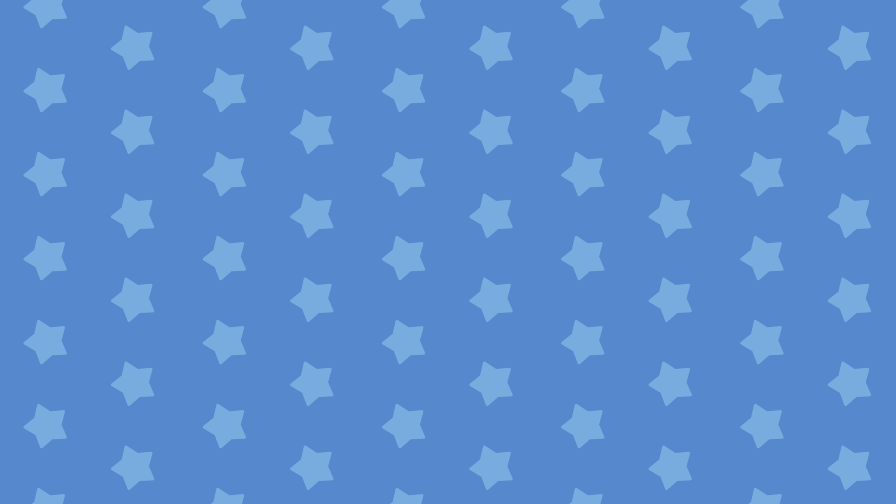
A WebGL 1 fragment shader for this pattern:

```glsl
precision highp float;

uniform vec2 u_resolution;

#define REPEATS vec2(5.0, 6.0)
#define FIRST_STAR vec2(0.261, 0.933)
#define SECOND_STAR vec2(0.749, 0.437)
#define TIP_RADIUS 0.0433
#define VALLEY_RATIO 0.604
#define ROUNDING 0.003
#define TILT 0.698
#define GROUND_COLOR vec3(0.333, 0.533, 0.804)
#define STAR_COLOR vec3(0.471, 0.671, 0.871)

const float HALF_WEDGE = 0.62831853;

// Signed distance to a rounded five-pointed star
float starDistance(vec2 p) {
  // Fold the plane into half of one arm
  float angle = atan(p.y, p.x) - TILT + HALF_WEDGE;
  angle = mod(angle, 2.0 * HALF_WEDGE) - HALF_WEDGE;
  p = length(p) * vec2(cos(angle), abs(sin(angle)));

  // Edge from the tip to the valley
  vec2 tip = vec2(TIP_RADIUS, 0.0);
  vec2 valley = TIP_RADIUS * VALLEY_RATIO * vec2(cos(HALF_WEDGE), sin(HALF_WEDGE));
  vec2 edge = valley - tip;
  vec2 toPoint = p - tip;
  float along = clamp(dot(toPoint, edge) / dot(edge, edge), 0.0, 1.0);
  float side = edge.y * toPoint.x - edge.x * toPoint.y;
  return length(toPoint - edge * along) * sign(side) - ROUNDING;
}

// Distance to the nearest star of one repeating set
float starGrid(vec2 cell, vec2 center, vec2 cellSize) {
  vec2 local = fract(cell - center + 0.5) - 0.5;
  return starDistance(local * cellSize);
}

void main() {
  // Lengths are measured in canvas heights
  vec2 uv = gl_FragCoord.xy / u_resolution;
  vec2 cellSize = vec2(u_resolution.x / u_resolution.y, 1.0) / REPEATS;
  vec2 cell = uv * REPEATS;

  // Two staggered columns in every cell
  float dist = min(starGrid(cell, FIRST_STAR, cellSize),
                   starGrid(cell, SECOND_STAR, cellSize));

  // Edge smoothing about one pixel wide
  float softness = 0.6 / u_resolution.y;
  float coverage = 1.0 - smoothstep(-softness, softness, dist);
  gl_FragColor = vec4(mix(GROUND_COLOR, STAR_COLOR, coverage), 1.0);
}
```
